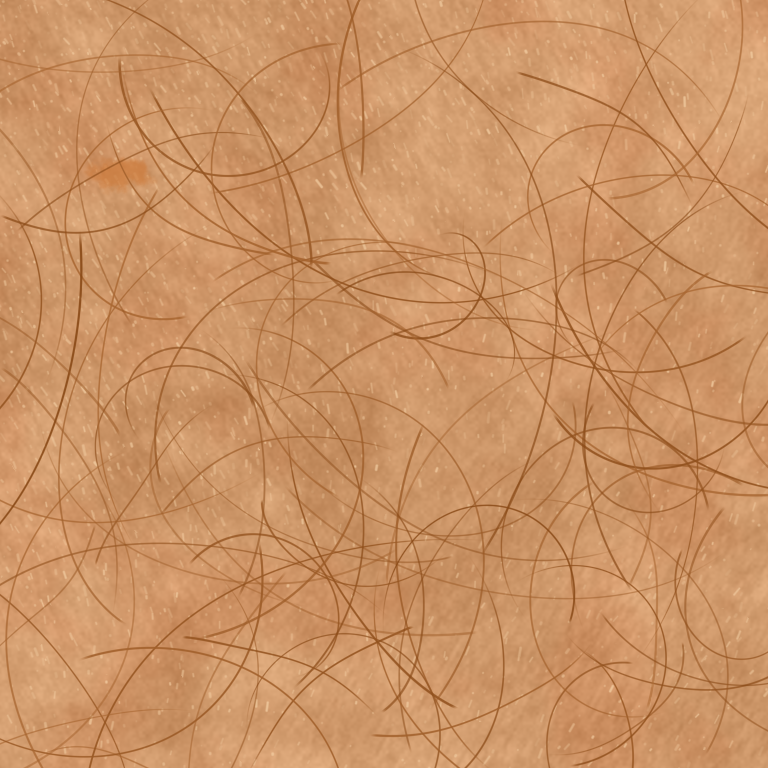
This texture is drawn by a WebGL 2 fragment shader. Its source:

```glsl
#version 300 es
precision highp float;
// Close view of tanned skin under a loose tangle of thin brown hairs.
// Layered value noise mottles the skin, jittered cells scatter pale flecks,
// and each hair is a tapering spiral arc measured in polar coordinates.
uniform vec2 u_resolution;
out vec4 fragColor;

const float TAU = 6.28319;

float hash(vec2 p) {
    return fract(sin(dot(p, vec2(127.1, 311.7))) * 43758.5453);
}

float noise(vec2 p) {
    vec2 i = floor(p), f = fract(p);
    f = f * f * (3.0 - 2.0 * f);
    return mix(mix(hash(i), hash(i + vec2(1, 0)), f.x),
               mix(hash(i + vec2(0, 1)), hash(i + vec2(1, 1)), f.x), f.y);
}

float fbm(vec2 p) {
    float sum = 0.0, amp = 0.5;
    for (int i = 0; i < 5; i++) {
        sum += amp * noise(p);
        p = mat2(1.6, 1.2, -1.2, 1.6) * p + 7.3;
        amp *= 0.5;
    }
    return sum;
}

mat2 rotate(float a) {
    return mat2(cos(a), -sin(a), sin(a), cos(a));
}

// Blend of the two skin grain leans: 0 at the upper left, 1 at the lower right
float grainTurn(vec2 p) {
    return smoothstep(-0.5, 0.7, p.x - p.y);
}

// Short slanted pale flecks, at most one per jittered cell
float flecks(vec2 p, float cells, float density, float px) {
    vec2 home = floor(p * cells);
    float light = 0.0;
    for (int y = -1; y <= 1; y++) {
        for (int x = -1; x <= 1; x++) {
            vec2 id = home + vec2(x, y);
            vec2 center = (id + vec2(hash(id + 3.1), hash(id + 8.7))) / cells;
            float lean = mix(-0.5, 0.5, grainTurn(center)) + 0.6 * (hash(id + 5.3) - 0.5);
            vec2 q = rotate(-lean) * (p - center);
            float size = hash(id + 12.9);
            q.y -= clamp(q.y, -0.006 * size * size, 0.006 * size * size);
            float width = 0.0008 + 0.001 * hash(id + 21.4);
            float shape = 1.0 - smoothstep(width - px, width + px, length(q));
            float present = step(hash(id + 17.7), density);
            light = max(light, shape * present * (0.2 + 0.8 * hash(id + 31.2)));
        }
    }
    return light;
}

// Coverage of one hair: a spiral arc through a jittered grid point
float hair(vec2 p, vec2 cell, float seed, float px) {
    vec2 middle = (cell + vec2(hash(vec2(seed, 1.3)), hash(vec2(seed, 2.9)))) / 8.0;
    float radius = mix(0.07, 0.5, hash(vec2(seed, 4.1)));
    float span = min(mix(0.25, 0.66, hash(vec2(seed, 5.7))) / radius, 3.7);
    float heading = TAU * hash(vec2(seed, 6.3));
    float growth = 1.9 * (hash(vec2(seed, 7.9)) - 0.5);
    vec2 q = p - middle + radius * vec2(cos(heading), sin(heading));
    float t = mod(atan(q.y, q.x) - heading + 0.5 * span, TAU) / span;
    if (t > 1.0) return 0.0;
    float arc = radius * (1.0 + growth * (t - 0.5));
    float slope = radius * growth / (span * arc);
    float wave = 0.004 * sin(t * 8.0 + seed);
    float d = abs(length(q) - arc - wave) / sqrt(1.0 + slope * slope);
    // Thick at the root, fine at the tip
    float along = hash(vec2(seed, 9.1)) < 0.5 ? t : 1.0 - t;
    float width = mix(0.0014, 0.0007, along) * mix(0.75, 1.15, hash(vec2(seed, 10.7)));
    float ends = smoothstep(0.0, 0.03, along) * (1.0 - smoothstep(0.8, 1.0, along));
    return ends * (1.0 - smoothstep(width - 0.7 * px, width + 0.8 * px, d));
}

void main() {
    vec2 p = gl_FragCoord.xy / u_resolution.y;
    float px = 1.0 / u_resolution.y;

    // Mottled skin: broad light and shade, medium blotches, a warmer flush
    vec3 color = vec3(0.814, 0.594, 0.414);
    color += vec3(0.12, 0.13, 0.13) * (fbm(p * 5.0 + 2.0) - 0.48);
    color += vec3(0.12, 0.14, 0.14) * (fbm(p * 17.0 + 31.0) - 0.48);
    color -= vec3(0.01, 0.035, 0.035) * (smoothstep(0.4, 0.7, fbm(p * 9.0 + 19.0)) - 0.35);

    // Fine slanted grain, blended between the two leans
    float left = noise(rotate(0.5) * p * vec2(190.0, 70.0));
    float right = noise(rotate(-0.5) * p * vec2(190.0, 70.0) + 40.0);
    float grain = mix(left, right, grainTurn(p)) - 0.5;
    color += 0.06 * grain + 0.035 * (noise(p * 240.0) - 0.5);

    // Pale flecks, thickest toward the upper left
    float density = mix(0.35, 0.85, smoothstep(-0.4, 0.7, p.y - p.x));
    density *= 0.5 + fbm(p * 8.0 + 50.0);
    float pale = max(flecks(p, 36.0, density, px), 0.7 * flecks(p + 3.0, 60.0, density, px));
    color = mix(color, vec3(0.96, 0.82, 0.65), 0.72 * pale);

    // One ragged orange freckle
    float spot = length((p - vec2(0.16, 0.775)) * vec2(1.0, 1.5));
    spot += 0.07 * (fbm(p * 60.0) - 0.5);
    color = mix(color, vec3(0.80, 0.46, 0.20), 0.6 * (1.0 - smoothstep(0.005, 0.04, spot)));

    // Hairs, one or two around every grid cell, denser toward the bottom
    for (int i = 0; i < 112; i++) {
        float seed = float(i) + 0.5;
        vec2 cell = vec2(i % 8, (i / 8) % 8);
        float cover = hair(p, cell, seed, px);
        vec3 tint = mix(vec3(0.53, 0.28, 0.08), vec3(0.67, 0.41, 0.20), hash(vec2(seed, 14.2)));
        color = mix(color, tint, cover * mix(0.5, 0.92, hash(vec2(seed, 15.8))));
    }
    fragColor = vec4(color, 1.0);
}
```
